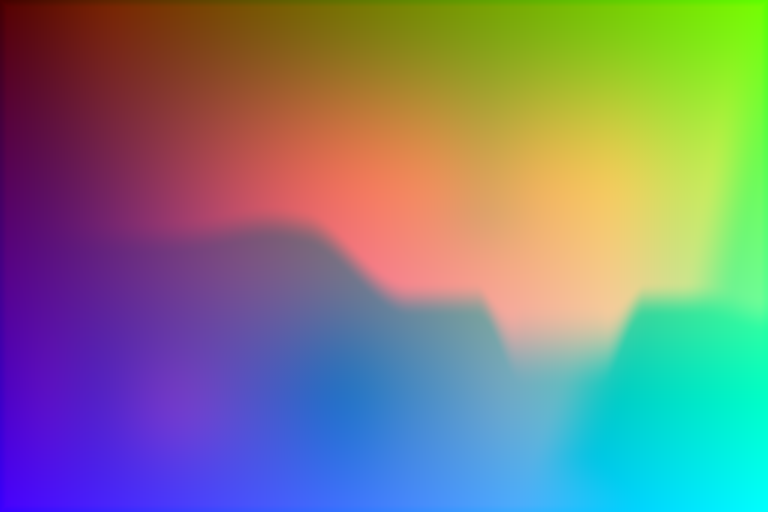
A Shadertoy shader for this background:

```glsl
const float ASPECT = 1.5;
const float RIDGE_BASE = 0.535;
const float RIDGE_SOFTNESS = 0.036;
const float VALLEY_SOFTNESS = 0.05;
const float SKY_RED = 0.47;
const float PEAK_RED = 0.96;
const float EDGE_RED = 0.34;
const float DEEP_RED = 0.28;
const float GREEN_BAND_RED = 0.43;
const float BORDER_WIDTH = 0.016;

float bump(float d, float width) {
    return exp(-d * d / (width * width));
}

float glow(vec2 p, vec2 center, vec2 radius) {
    vec2 d = (p - center) / radius;
    return exp(-dot(d, d));
}

// Height of the boundary between warm and cool regions
float ridgeHeight(float x) {
    return RIDGE_BASE
        + 0.03 * bump(x - 0.53, 0.12)
        - 0.12 * smoothstep(0.60, 0.80, x)
        - 0.09 * smoothstep(0.93, 1.01, x)
        + 0.09 * smoothstep(1.18, 1.26, x)
        - 0.03 * smoothstep(1.37, 1.50, x);
}

float warmRed(vec2 p) {
    float top = mix(EDGE_RED, SKY_RED, smoothstep(0.0, 0.25, p.x));
    float peak = mix(EDGE_RED, PEAK_RED, smoothstep(0.0, 0.75, p.x))
        - 0.09 * bump(p.x - 0.95, 0.09) * smoothstep(0.45, 0.6, p.y)
        - 0.17 * smoothstep(1.17, 1.37, p.x);
    float red = mix(top, peak, smoothstep(1.0, 0.6, p.y));

    // Slanted green band along the right side
    float band = p.x - 1.377 - 0.2 * (p.y - 0.49);
    return mix(red, GREEN_BAND_RED, smoothstep(-0.035, 0.075, band));
}

float coolRed(vec2 p) {
    float haze = 0.2 * smoothstep(0.2, 0.5, p.y)
        * mix(0.3, 1.0, smoothstep(0.0, 0.5, p.x));
    float red = DEEP_RED + haze
        + 0.16 * glow(p, vec2(0.35, 0.21), vec2(0.13, 0.12))
        + 0.07 * glow(p, vec2(0.09, 0.23), vec2(0.08, 0.15))
        - 0.13 * glow(p, vec2(0.67, 0.22), vec2(0.11, 0.18))
        + 0.15 * glow(p, vec2(1.01, 0.25), vec2(0.14, 0.16));

    // Cyan slope at the lower right
    float slope = p.x - 1.123 - 0.378 * (p.y - 0.082);
    float spread = 0.05 + 0.12 * smoothstep(0.12, 0.0, p.y);
    float cyanRed = 0.25 * smoothstep(0.2, 0.45, p.y);
    return mix(red, cyanRed, smoothstep(-0.1, spread, slope));
}

void mainImage(out vec4 fragColor, in vec2 fragCoord) {
    vec2 uv = fragCoord / iResolution.xy;
    vec2 p = uv * vec2(ASPECT, 1.0);

    // Blend across the ridge, softer inside the valley
    float valley = smoothstep(0.95, 1.03, p.x) * (1.0 - smoothstep(1.16, 1.25, p.x));
    float softness = RIDGE_SOFTNESS + VALLEY_SOFTNESS * valley;
    float above = smoothstep(-softness, softness, p.y - ridgeHeight(p.x));
    float red = mix(coolRed(p), warmRed(p), above);

    // Faint darkening of red along the border
    vec2 inset = min(p, vec2(ASPECT, 1.0) - p);
    red *= mix(0.8, 1.0, smoothstep(0.0, BORDER_WIDTH, min(inset.x, inset.y)));

    fragColor = vec4(red, uv.x, 1.0 - uv.y, 1.0);
}
```
